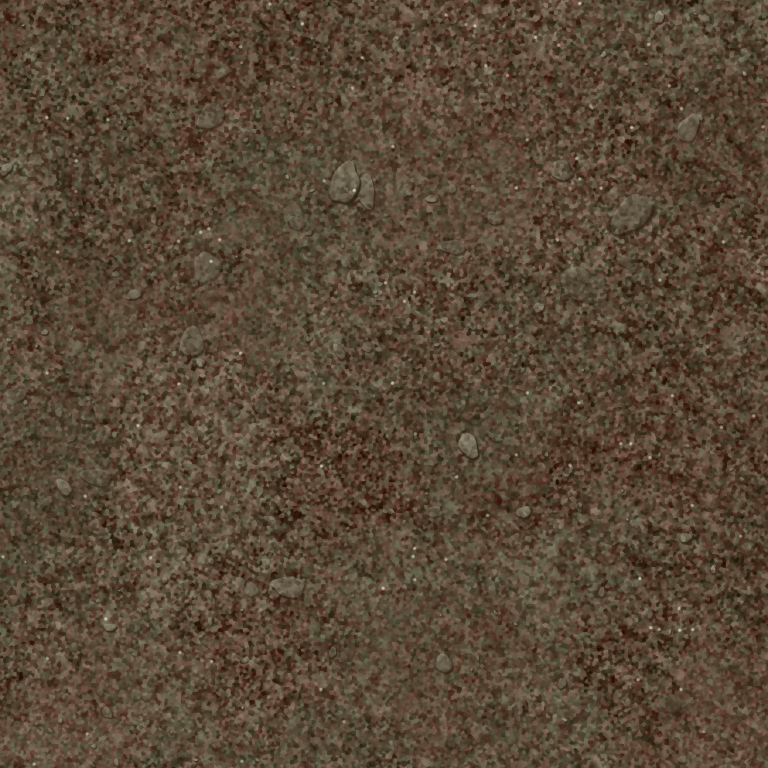
A Shadertoy shader for this texture:

```glsl
// Dry brown soil with fine mottled grain and scattered half-buried pebbles.

const vec3 SOIL = vec3(0.348, 0.283, 0.211);
const vec3 LIGHTEN = vec3(0.92, 1.0, 0.94);      // colour direction of brightness
const vec3 REDDEN = vec3(0.6, -0.3, -0.1);       // red earth against olive earth
const vec3 STONE = vec3(0.43, 0.395, 0.315);
const vec3 SHADOW = vec3(0.17, 0.12, 0.075);
const vec2 LIGHT = vec2(-0.5, 0.866);            // direction towards the light
const float FINE_CELLS = 225.0;
const float MEDIUM_CELLS = 112.0;
const float CLUMP_CELLS = 38.0;
const float PATCH_CELLS = 6.0;
const float FINE_CONTRAST = 0.225;
const float MEDIUM_CONTRAST = 0.13;
const float CLUMP_CONTRAST = 0.06;
const float PATCH_CONTRAST = 0.06;
const float TINT_CONTRAST = 0.10;
const float EDGE = 0.0014;                       // half width of smoothed edges
const float TAU = 6.28318;

vec3 hash3(vec2 p) {
    vec3 q = fract(p.xyx * vec3(0.1031, 0.1030, 0.0973));
    q += dot(q, q.yxz + 33.33);
    return fract((q.xxy + q.yzz) * q.zyx);
}

// Soft cellular noise: three random values blended between jittered cells.
vec3 cellNoise(vec2 p) {
    vec2 cell = floor(p);
    vec3 sum = vec3(0.0);
    float total = 0.0;
    for (int j = -1; j <= 1; j++)
    for (int i = -1; i <= 1; i++) {
        vec2 id = cell + vec2(i, j);
        vec2 toPoint = id + hash3(id + 71.7).xy - p;
        float weight = exp(-8.0 * dot(toPoint, toPoint));
        sum += weight * hash3(id + 13.1);
        total += weight;
    }
    return sum / total - 0.5;
}

// Distance to a rounded, uneven, randomly turned pebble.
float pebbleDistance(vec2 q, float radius, vec3 shape) {
    float turn = shape.y * TAU;
    vec2 u = mat2(cos(turn), sin(turn), -sin(turn), cos(turn)) * q;
    u.y *= 1.05 + 0.75 * shape.z;
    float a = atan(u.y, u.x);
    float wobble = 0.09 * sin(2.0 * a + shape.z * 17.0)
                 + 0.08 * sin(3.0 * a + shape.x * 23.0)
                 + 0.04 * sin(5.0 * a + shape.y * 31.0);
    return length(u) - radius * (1.0 + wobble);
}

// One scattered size class of pebbles, each with its shadow and lit side.
void addPebbles(inout vec3 color, vec2 p, float cells, float density,
                vec2 radii, float paleness, float grain) {
    vec2 cell = floor(p * cells);
    for (int j = -1; j <= 1; j++)
    for (int i = -1; i <= 1; i++) {
        vec2 id = cell + vec2(i, j);
        vec3 place = hash3(id + cells * 3.7);
        if (place.z > density) continue;
        vec3 shape = hash3(id + cells * 5.3 + 57.0);
        vec3 look = hash3(id + cells * 7.9 + 19.0);
        vec2 q = p - (id + 0.1 + 0.8 * place.xy) / cells;
        float radius = mix(radii.x, radii.y, shape.x * shape.x);
        float offset = 0.0012 + 0.10 * radius;

        float shadowDistance = pebbleDistance(q + LIGHT * offset, radius, shape);
        float shade = 1.0 - smoothstep(-EDGE, 2.0 * EDGE, shadowDistance);
        color = mix(color, SHADOW, shade * mix(0.35, 0.85, look.x));

        float stoneDistance = pebbleDistance(q, radius, shape);
        float cover = 1.0 - smoothstep(-EDGE, EDGE, stoneDistance);
        float side = dot(q, LIGHT) / radius;
        float rim = smoothstep(-0.5 * radius, 0.0, stoneDistance);
        float tone = paleness + 0.10 * (look.y - 0.5)
                   + side * (0.035 + 0.06 * rim) + 0.75 * grain;
        color = mix(color, STONE + LIGHTEN * tone, cover * mix(0.5, 1.0, look.x));
    }
}

void mainImage(out vec4 fragColor, in vec2 fragCoord) {
    vec2 p = fragCoord / iResolution.y;

    // Soil grain, from single crumbs to broad damp patches
    vec3 fine = cellNoise(p * FINE_CELLS);
    vec3 medium = cellNoise(p * MEDIUM_CELLS + 40.0);
    vec2 bend = 0.02 * sin(p.yx * vec2(19.0, 23.0) + 3.0 * sin(p * 11.0));
    vec3 clump = cellNoise((p + bend) * CLUMP_CELLS + 90.0);
    vec3 patches = cellNoise((p + bend) * PATCH_CELLS + 150.0);

    float grain = FINE_CONTRAST * fine.x + MEDIUM_CONTRAST * medium.x;
    grain *= 1.0 + 0.5 * patches.z + 0.4 * clump.z;
    float value = grain + CLUMP_CONTRAST * clump.x + PATCH_CONTRAST * patches.x;
    float tint = TINT_CONTRAST * (fine.y + 0.6 * medium.y + 0.4 * patches.y);
    vec3 color = SOIL + LIGHTEN * value + REDDEN * tint;

    // Grit, gravel and stones, smallest first
    addPebbles(color, p, 46.0, 0.07, vec2(0.0015, 0.0038), 0.09, grain);
    addPebbles(color, p, 24.0, 0.10, vec2(0.004, 0.009), 0.02, grain);
    addPebbles(color, p, 10.0, 0.27, vec2(0.010, 0.021), 0.0, grain);
    addPebbles(color, p, 5.0, 0.24, vec2(0.020, 0.036), 0.03, grain);

    // Rare pale mineral specks
    vec3 speck = hash3(floor(p * 75.0) + 211.0);
    float speckDistance = length(fract(p * 75.0) - 0.3 - 0.4 * speck.xy) / 75.0;
    float speckCover = 1.0 - smoothstep(0.0008, 0.0034, speckDistance);
    color += LIGHTEN * 0.34 * speckCover * step(speck.z, 0.018);

    fragColor = vec4(clamp(color, 0.0, 1.0), 1.0);
}
```
